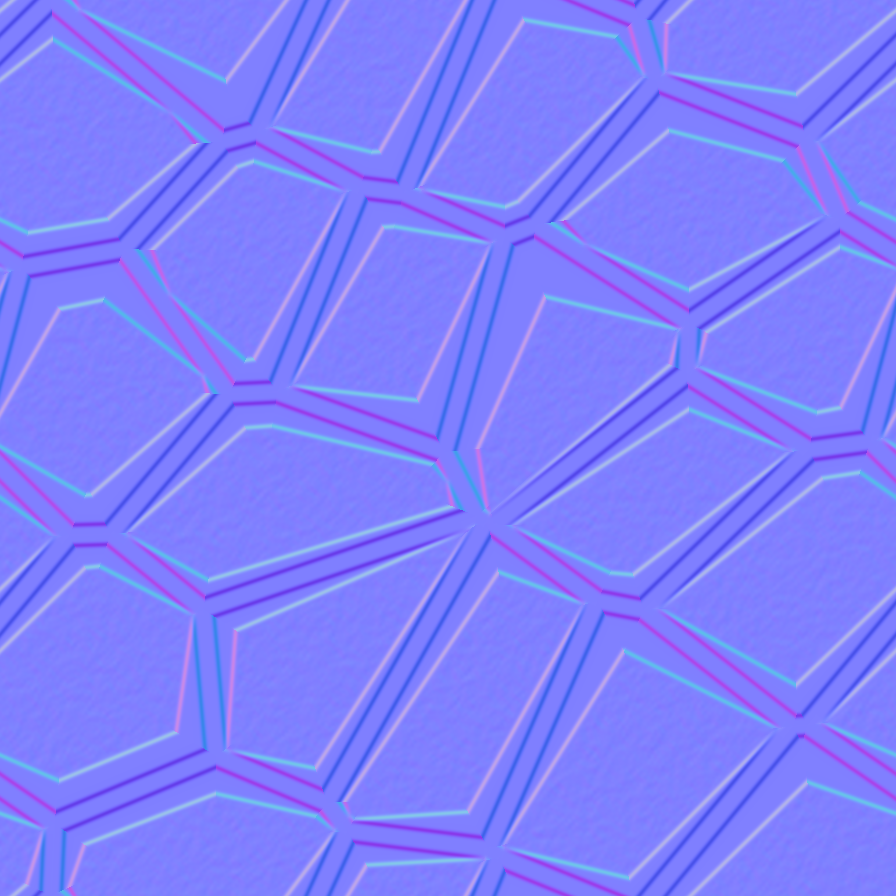
This texture map is drawn by a Shadertoy shader. Its source:

```glsl
// Tangent-space normal map of irregular flagstones: Voronoi cells, each with
// a sunken and a raised outline that meet at its two tips and part between.
// Thin soft bevels mark both outlines; fine grain roughens the stone faces.

#define GRID vec2(6.0, 3.0) // staggered columns and rows of stones
#define JITTER 0.16         // irregularity of the stone centres
#define STRETCH 0.1         // lengthening of the stones along the diagonal
#define GAP 0.0115          // half width of the joint
#define SPREAD_MIN 0.22     // least parting of the two outlines
#define SPREAD_MAX 0.40     // greatest parting of the two outlines
#define BEVEL_WIDTH 0.0029  // softness of a bevel line
#define BEVEL_SLOPE 0.56    // steepness of a bevel line
#define GRAIN_SCALE 125.0   // grains along each side
#define GRAIN_SLOPE 0.10    // steepness of the grain

const int RAYS = 16;        // directions tried when looking for a tip

// Integer hash giving two values in 0..1
vec2 hash2(vec2 cell, uint seed) {
    uvec2 v = uvec2(ivec2(cell)) + uvec2(seed, seed * 7u);
    v = v * 1664525u + 1013904223u;
    v.x += v.y * 1664525u;
    v.y += v.x * 1664525u;
    v ^= v >> 16u;
    v.x += v.y * 1664525u;
    v.y += v.x * 1664525u;
    v ^= v >> 16u;
    return vec2(v & 65535u) / 65535.0;
}

// The rows climb by one over the canvas, so wrapping in x moves up a row
vec2 wrapCell(vec2 cell) {
    return mod(vec2(cell.x, cell.y + floor(cell.x / GRID.x)), GRID);
}

// Odd columns sit half a row higher
vec2 stoneCentre(vec2 cell) {
    float climb = 0.5 * mod(cell.x, 2.0) + (cell.x + 0.5) / GRID.x;
    vec2 offset = hash2(wrapCell(cell), 17u) - 0.5;
    return (cell + 0.5 + vec2(0.0, climb)) / GRID + JITTER * offset;
}

vec2 squash(vec2 v) {
    vec2 along = vec2(0.96, 0.28);
    return v - STRETCH * along * dot(v, along);
}

float valueNoise(vec2 p, float period) {
    vec2 i = floor(p), f = fract(p);
    f = f * f * (3.0 - 2.0 * f);
    vec2 e = vec2(0.0, 1.0);
    float a = hash2(mod(i, period), 5u).x;
    float b = hash2(mod(i + e.yx, period), 5u).x;
    float c = hash2(mod(i + e.xy, period), 5u).x;
    float d = hash2(mod(i + e.yy, period), 5u).x;
    return mix(mix(a, b, f.x), mix(c, d, f.x), f.y);
}

float grain(vec2 uv) {
    vec2 p = uv * GRAIN_SCALE;
    return 0.6 * valueNoise(p, GRAIN_SCALE)
         + 0.4 * valueNoise(p * 2.0, GRAIN_SCALE * 2.0);
}

vec2 ray(int k) {
    float angle = mix(0.12, 1.0, float(k) / float(RAYS - 1));
    return vec2(cos(angle), sin(angle));
}

// Nearest joint: distance in x, inward unit normal in yz; also the two tips
vec3 nearestJoint(vec2 p, out vec2 stone, out vec2 tipUp, out vec2 tipDown) {
    vec2 base = floor(vec2(p.x * GRID.x, p.y * GRID.y - p.x)), centre = p;
    float best = 1e5;
    for (int y = -3; y <= 2; y++)
    for (int x = -3; x <= 3; x++) {
        vec2 cell = base + vec2(x, y);
        vec2 c = stoneCentre(cell);
        float d = length(squash(c - p));
        if (d < best) { best = d; stone = cell; centre = c; }
    }
    vec3 joint = vec3(1e5, 0.0, 1.0);
    vec2 reach[RAYS];
    for (int k = 0; k < RAYS; k++) reach[k] = vec2(1.0);
    for (int y = -3; y <= 3; y++)
    for (int x = -4; x <= 4; x++) {
        if (x == 0 && y == 0) continue;
        vec2 c = stoneCentre(stone + vec2(x, y));
        vec2 inward = normalize(squash(squash(centre - c)));
        float d = dot(p - 0.5 * (centre + c), inward);
        if (d < joint.x) joint = vec3(d, inward);
        float edge = max(0.5 * dot(centre - c, inward) - GAP, 0.0);
        for (int k = 0; k < RAYS; k++) {
            float facing = dot(ray(k), inward);
            float hit = edge / max(abs(facing), 1e-4);
            if (facing < 0.0) reach[k].x = min(reach[k].x, hit);
            else reach[k].y = min(reach[k].y, hit);
        }
    }
    // The farthest rays up and down end at the tips
    vec2 far = vec2(-1.0);
    for (int k = 0; k < RAYS; k++) {
        if (reach[k].x > far.x) { far.x = reach[k].x; tipUp = centre + ray(k) * far.x; }
        if (reach[k].y > far.y) { far.y = reach[k].y; tipDown = centre - ray(k) * far.y; }
    }
    return joint;
}

// Outline pulled in on one side of the axis: distance in x, gradient in yz
vec3 outline(vec3 joint, vec2 fromAxis, vec2 pull) {
    float shift = dot(fromAxis, pull);
    vec2 g = joint.yz - (shift > 0.0 ? pull : vec2(0.0));
    float steep = max(length(g), 0.2);
    return vec3((joint.x - GAP - max(shift, 0.0)) / steep, g / steep);
}

vec2 bevel(vec3 edge) {
    float t = edge.x / BEVEL_WIDTH;
    return edge.yz * exp(-t * t);
}

void mainImage(out vec4 fragColor, in vec2 fragCoord) {
    vec2 uv = fragCoord / iResolution.xy, stone, tipUp, tipDown;
    vec3 joint = nearestJoint(uv, stone, tipUp, tipDown);

    // The outlines part at right angles to the axis through the tips
    vec2 axis = normalize(tipUp - tipDown + 1e-5);
    float spread = mix(SPREAD_MIN, SPREAD_MAX, hash2(wrapCell(stone), 29u).x);
    vec2 pull = vec2(axis.y, -axis.x) * spread;
    vec3 sunken = outline(joint, uv - tipUp, pull);
    vec3 raised = outline(joint, uv - tipUp, -pull);
    vec2 slope = BEVEL_SLOPE * (bevel(raised) - bevel(sunken));
    // Grain on the faces only
    float face = smoothstep(0.0, 3.0 * BEVEL_WIDTH, min(sunken.x, raised.x));
    vec2 e = vec2(0.4 / GRAIN_SCALE, 0.0);
    vec2 rough = vec2(grain(uv + e) - grain(uv - e), grain(uv + e.yx) - grain(uv - e.yx));
    slope += GRAIN_SLOPE * face * rough;
    // Encode the normal; red rises with x, green falls with y
    vec2 n = vec2(slope.x, -slope.y);
    n *= min(1.0, 0.8 / max(length(n), 1e-4));
    fragColor = vec4(0.5 + 0.5 * vec3(n, sqrt(1.0 - dot(n, n))), 1.0);
}
```
